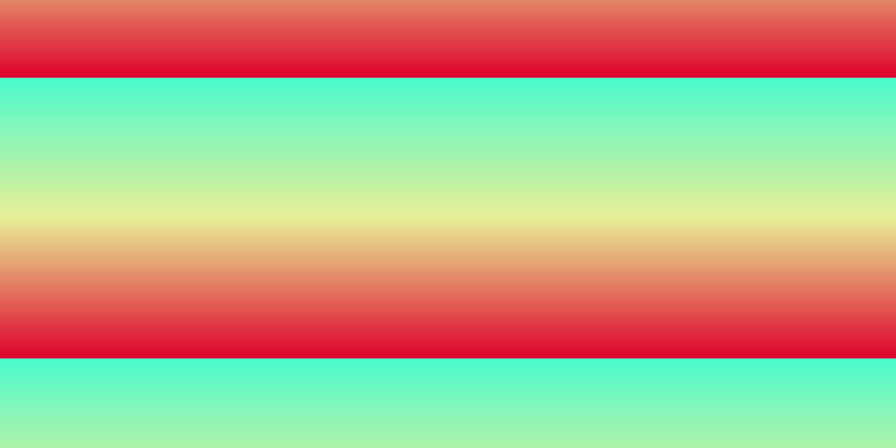
Reproduce this background procedurally as a Shadertoy shader.

```glsl
// Horizontal bands that repeat up the canvas: each one blends from crimson
// through pale yellow to aqua, then snaps back to crimson at a hard seam.
// A repeating phase drives a three-stop ramp; only the seam is antialiased.

const vec3 CRIMSON = vec3(0.872, 0.0, 0.17);
const vec3 YELLOW  = vec3(0.91, 0.938, 0.588);
const vec3 AQUA    = vec3(0.295, 0.98, 0.805);

const float BAND_HEIGHT = 0.6265;  // in canvas heights
const float SEAM_HEIGHT = 0.2;     // lowest seam above the bottom edge

// Piecewise linear blend of three colours, with the middle one at t = 0.5
vec3 ramp(float t, vec3 low, vec3 middle, vec3 high) {
    vec3 lowerHalf = mix(low, middle, clamp(2.0 * t, 0.0, 1.0));
    return mix(lowerHalf, high, clamp(2.0 * t - 1.0, 0.0, 1.0));
}

// Repeating ramp whose wrap-around is filtered over one pixel
vec3 bands(float phase, float pixel, vec3 low, vec3 middle, vec3 high) {
    vec3 colour = ramp(fract(phase), low, middle, high);
    float seamDistance = fract(phase + 0.5) - 0.5;
    float coverage = clamp(seamDistance / pixel + 0.5, 0.0, 1.0);
    vec3 seam = mix(high, low, coverage);
    return mix(colour, seam, step(abs(seamDistance), 0.5 * pixel));
}

void mainImage(out vec4 fragColor, in vec2 fragCoord) {
    float y = fragCoord.y / iResolution.y;
    float phase = (y - SEAM_HEIGHT) / BAND_HEIGHT;
    float pixel = 1.0 / (iResolution.y * BAND_HEIGHT);

    fragColor = vec4(bands(phase, pixel, CRIMSON, YELLOW, AQUA), 1.0);
}
```
